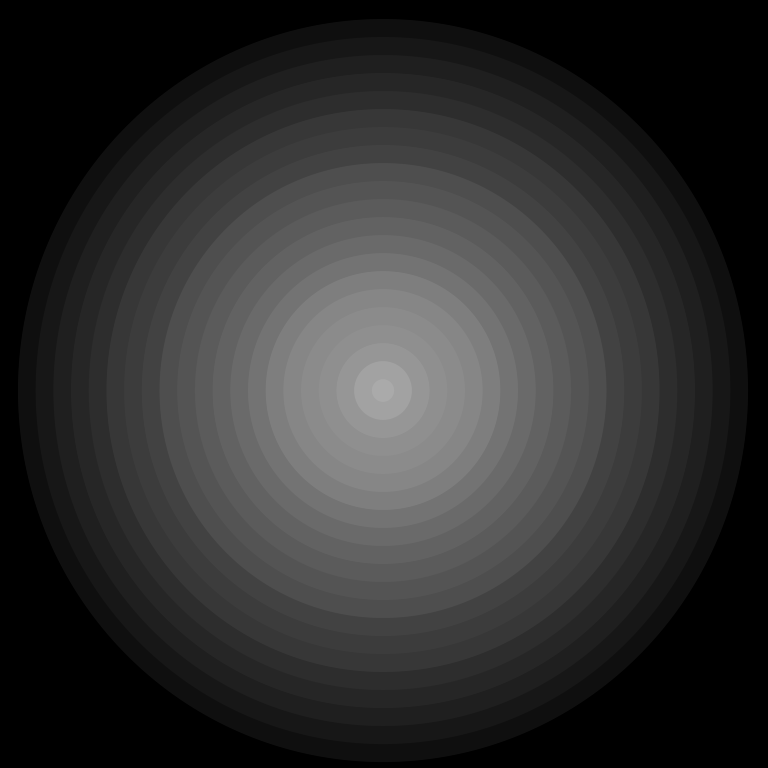
A Shadertoy shader for this background:

```glsl
const int DISC_COUNT = 21;
const vec2 GLOW_CENTER = vec2(0.4987, 0.4915);
const float VERTICAL_STRETCH = 1.0178;
const float CORE_RADIUS = 0.0145;
const float RING_WIDTH = 0.02304;

// Light added by each disc, from the core outward
const float DISC_LIGHT[DISC_COUNT] = float[DISC_COUNT](
    0.030, 0.045, 0.030, 0.015, 0.020, 0.030, 0.045,
    0.035, 0.030, 0.030, 0.025, 0.025, 0.045, 0.025,
    0.020, 0.040, 0.025, 0.030, 0.030, 0.030, 0.060);

// Distance from a center, measured in a vertically stretched space
float ovalDistance(vec2 point, vec2 center, float stretch) {
    vec2 offset = point - center;
    offset.y /= stretch;
    return length(offset);
}

// Coverage of a disc with a softened edge
float discMask(float dist, float radius, float softness) {
    return 1.0 - smoothstep(radius - softness, radius + softness, dist);
}

// Sum of concentric discs, each brightening everything inside it
float steppedGlow(float dist, float coreRadius, float ringWidth, float softness) {
    float light = 0.0;
    for (int i = 0; i < DISC_COUNT; i++) {
        float radius = coreRadius + ringWidth * float(i);
        light += DISC_LIGHT[i] * discMask(dist, radius, softness);
    }
    return light;
}

void mainImage(out vec4 fragColor, in vec2 fragCoord) {
    vec2 uv = fragCoord / iResolution.xy;
    float softness = 0.6 / min(iResolution.x, iResolution.y);

    float dist = ovalDistance(uv, GLOW_CENTER, VERTICAL_STRETCH);
    float gray = steppedGlow(dist, CORE_RADIUS, RING_WIDTH, softness);

    fragColor = vec4(vec3(gray), 1.0);
}
```
